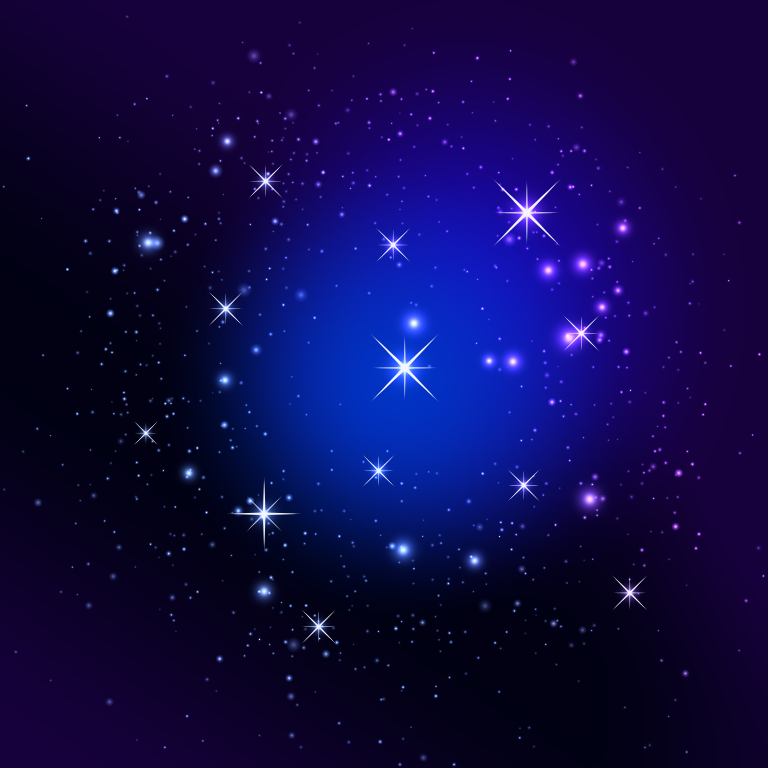
A Shadertoy shader for this background:

```glsl
// Deep blue night sky with a round violet-azure nebula, star dust, soft orbs and sparkling stars.

const vec3 NIGHT       = vec3(0.003, 0.003, 0.075);
const vec3 PURPLE      = vec3(0.090, 0.002, 0.240);
const vec3 VIOLET_GLOW = vec3(0.100, 0.030, 0.740);
const vec3 AZURE_GLOW  = vec3(0.000, 0.210, 0.780);
const vec3 COOL_TINT   = vec3(0.40, 0.60, 1.00);
const vec3 WARM_TINT   = vec3(0.72, 0.32, 1.00);

const vec2  VIOLET_CENTER = vec2(0.61, 0.60);
const vec2  AZURE_CENTER  = vec2(0.515, 0.50);
const float VIOLET_RADIUS = 0.37;
const float AZURE_RADIUS  = 0.32;
const float RAY_WIDTH     = 0.034; // share of the ray length
const float AXIS_RATIO    = 0.68;  // upright rays against diagonal rays

// Sparkles: x, y, ray length; a negative length makes the upright rays the long ones
const int STAR_COUNT = 12;
const vec3 STARS[STAR_COUNT] = vec3[STAR_COUNT](
    vec3(.686, .723, .066), vec3(.527, .521, .066), vec3(.346, .764, .033),
    vec3(.512, .681, .033), vec3(.294, .598, .033), vec3(.757, .566, .035),
    vec3(.190, .436, .023), vec3(.493, .387, .031), vec3(.682, .368, .031),
    vec3(.344, .331, -.051), vec3(.415, .184, .033), vec3(.820, .228, .034));

// Soft orbs: x, y, radius
const int ORB_COUNT = 16;
const vec3 ORBS[ORB_COUNT] = vec3[ORB_COUNT](
    vec3(.539, .579, .013), vec3(.668, .529, .011), vec3(.637, .530, .008),
    vec3(.741, .560, .015), vec3(.759, .656, .012), vec3(.714, .648, .011),
    vec3(.811, .703, .009), vec3(.784, .600, .008), vec3(.768, .350, .014),
    vec3(.525, .284, .013), vec3(.618, .270, .010), vec3(.344, .230, .011),
    vec3(.193, .684, .012), vec3(.293, .505, .009), vec3(.296, .816, .008),
    vec3(.246, .384, .009));

vec3 hash3(vec2 cell) {
    vec3 q = fract(vec3(cell.xyx) * vec3(0.1031, 0.1030, 0.0973));
    q += dot(q, q.yxz + 33.33);
    return fract((q.xxy + q.yzz) * q.zyx);
}

float gaussian(float d, float radius) {
    return exp(-d * d / (radius * radius));
}

// Blue at the lower left, violet at the upper right
vec3 tintAt(vec2 p) {
    return mix(COOL_TINT, WARM_TINT, smoothstep(-0.08, 0.22, dot(p - 0.5, vec2(0.8, 0.5))));
}

vec3 background(vec2 p) {
    // Dark diagonal band between two purple corners
    float band = abs(dot(p, vec2(0.537, 0.843)) - 0.489);
    float purple = smoothstep(0.03, 0.48, band) + 0.6 * smoothstep(0.75, 1.05, p.x);
    vec3 color = mix(NIGHT, PURPLE, min(purple, 1.0));
    // Nebula glows
    float violet = length((p - VIOLET_CENTER) * vec2(1.0, 0.9));
    color = mix(color, VIOLET_GLOW, smoothstep(VIOLET_RADIUS, 0.0, violet));
    return mix(color, AZURE_GLOW, 0.95 * smoothstep(AZURE_RADIUS, 0.0, length(p - AZURE_CENTER)));
}

// One jittered speck per grid cell, mostly in a ring around the centre
vec3 scatter(vec2 p, float cells, float chance, float radius, float seed) {
    vec2 cell = floor(p * cells);
    vec3 rnd = hash3(cell + seed);
    vec3 look = hash3(cell + seed + 71.0);
    vec2 center = (cell + 0.2 + 0.6 * rnd.xy) / cells;
    float r = length(center - vec2(0.5, 0.51));
    float ring = smoothstep(0.06, 0.28, r) * (1.0 - smoothstep(0.34, 0.50, r));
    float shown = step(rnd.z, chance * (0.12 + ring));
    float size = radius * mix(0.6, 1.2, look.x);
    float d = length(p - center);
    float fade = 1.0 - smoothstep(0.12, 0.2, d * cells);
    vec3 light = tintAt(center) * gaussian(d, size) + 0.6 * gaussian(d, 0.45 * size);
    return shown * fade * mix(0.25, 0.9, look.y * look.y) * light;
}

// Tapered line through the origin along x
float ray(vec2 q, float reach, float width, float pixel) {
    float taper = max(1.0 - abs(q.x) / reach, 0.0);
    return clamp(0.5 + (width * taper - abs(q.y)) / pixel, 0.0, 1.0) * smoothstep(0.0, 0.3, taper);
}

float sparkle(vec2 q, float reach, float pixel) {
    vec2 diagonal = vec2(q.x + q.y, q.y - q.x) * 0.70711;
    vec2 major = reach > 0.0 ? diagonal : q;
    vec2 minor = reach > 0.0 ? q : diagonal;
    reach = abs(reach);
    float width = reach * RAY_WIDTH;
    float bright = max(ray(major, reach, width, pixel), ray(major.yx, reach, width, pixel));
    float shortReach = reach * AXIS_RATIO;
    float faint = max(ray(minor, shortReach, width * 0.7, pixel), ray(minor.yx, shortReach, width * 0.7, pixel));
    return max(bright, 0.75 * faint);
}

void mainImage(out vec4 fragColor, in vec2 fragCoord) {
    float side = min(iResolution.x, iResolution.y);
    vec2 p = (fragCoord - 0.5 * iResolution.xy) / side + 0.5;
    float pixel = 1.0 / side;
    vec3 color = background(p);

    // Star dust, from fine to coarse
    color += scatter(p, 64.0, 0.20, 0.0017, 3.0);
    color += scatter(p, 47.0, 0.22, 0.0021, 19.0);
    color += scatter(p, 30.0, 0.16, 0.0042, 41.0);
    color += scatter(p, 17.0, 0.14, 0.0070, 58.0);

    for (int i = 0; i < ORB_COUNT; i++) {
        vec3 orb = ORBS[i];
        float d = length(p - orb.xy);
        color += 0.65 * tintAt(orb.xy) * gaussian(d, orb.z) + 0.6 * gaussian(d, 0.42 * orb.z);
    }

    for (int i = 0; i < STAR_COUNT; i++) {
        vec3 star = STARS[i];
        vec2 q = p - star.xy;
        float reach = abs(star.z);
        color += 0.6 * tintAt(star.xy) * gaussian(length(q), 0.26 * reach);
        color += 0.9 * gaussian(length(q), 0.09 * reach);
        color = mix(color, vec3(0.95, 0.96, 1.0), sparkle(q, star.z, pixel));
    }

    fragColor = vec4(min(color, 1.0), 1.0);
}
```
